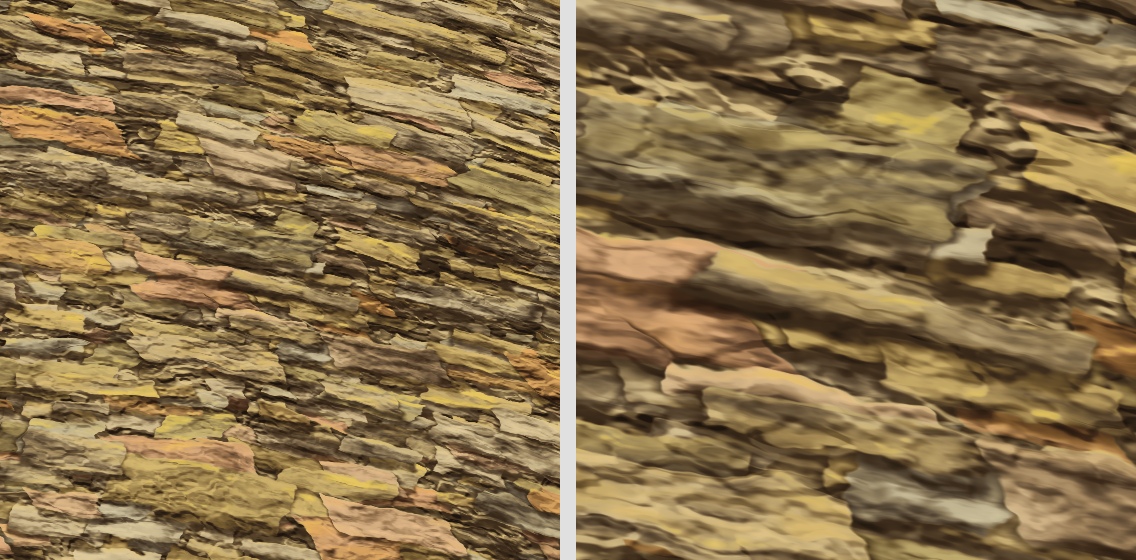
Left, the full canvas; right, a detail of the centre.
Reproduce this texture procedurally as a WebGL 2 fragment shader.

```glsl
#version 300 es
precision highp float;
// Dry-stacked wall of tilted, weathered slate slabs with dark rubble gaps.
uniform vec2 u_resolution;
out vec4 fragColor;

const int LAYERS = 5;
const vec2 CELL = vec2(0.23, 0.080);      // spacing of slabs at scale 1
const vec2 HALF_MIN = vec2(0.050, 0.014); // smallest slab half size
const vec2 HALF_MAX = vec2(0.135, 0.042); // largest slab half size
const float EDGE = 0.0018;                // softness of outlines
const float SHADOW_DROP = 0.009;
const float SHADOW_REACH = 0.010;
const float LEDGE_DROP = 0.0055;          // thickness of lit and dark ledge lines
const float EXPOSURE = 0.13;
const float BROAD = 0.42;                 // strength of large light and dark areas
const float GRAIN = 0.14;

const vec3 DARK = vec3(0.25, 0.18, 0.11);
const vec3 EARTH = vec3(0.38, 0.31, 0.22);
const vec3 STONE = vec3(0.60, 0.51, 0.36);
const vec3 PALE = vec3(0.79, 0.71, 0.54);
const vec3 MOSS = vec3(0.45, 0.35, 0.18);
const vec3 CLAY = vec3(0.61, 0.50, 0.29);
const vec3 OCHRE = vec3(0.76, 0.65, 0.39);
const vec3 LICHEN = vec3(0.86, 0.74, 0.28);
const vec3 RUST_TINT = vec3(1.05, 0.91, 0.87);
const vec3 SLATE_TINT = vec3(0.94, 0.98, 1.04);

vec3 hash3(vec2 p) {
  vec3 a = fract(p.xyx * vec3(0.1031, 0.1030, 0.0973));
  a += dot(a, a.yxz + 33.33);
  return fract((a.xxy + a.yzz) * a.zyx);
}

float noise(vec2 p) {
  vec2 i = floor(p), f = fract(p);
  f = f * f * (3.0 - 2.0 * f);
  float low = mix(hash3(i).x, hash3(i + vec2(1, 0)).x, f.x);
  float high = mix(hash3(i + vec2(0, 1)).x, hash3(i + vec2(1, 1)).x, f.x);
  return mix(low, high, f.y);
}

float fbm(vec2 p) {
  float sum = 0.0, amp = 0.53;
  for (int i = 0; i < 4; i++) {
    sum += amp * noise(p);
    p = mat2(1.96, 0.3, -0.3, 1.96) * p + 17.3;
    amp *= 0.5;
  }
  return sum;
}

// Thin lines along the middle level of a noise field
float vein(vec2 p, float width) {
  return 1.0 - smoothstep(0.0, width, abs(noise(p) - 0.5));
}

// Height broken into flat steps
float terrace(vec2 p) {
  float level = 6.0 * fbm(p * vec2(15.0, 33.0));
  return floor(level) + smoothstep(0.3, 0.7, fract(level));
}

float box(vec2 p, vec2 halfSize) {
  vec2 d = abs(p) - halfSize + 0.004;
  return length(max(d, 0.0)) + min(max(d.x, d.y), 0.0) - 0.004;
}

// Bedding coordinates: steeper to the right, thinner courses to the top
vec2 bedding(vec2 uv) {
  float v = uv.y + uv.x * (0.07 + 0.10 * uv.x + 0.08 * uv.y);
  v += 0.3 * v * v + 0.022 * (noise(uv * 5.0) - 0.5);
  return vec2(uv.x, v);
}

vec3 ramp(float t, vec3 a, vec3 b, vec3 c, vec3 d) {
  t = clamp(t, 0.0, 1.0) * 3.0;
  vec3 lower = mix(a, b, clamp(t, 0.0, 1.0));
  return mix(mix(lower, c, clamp(t - 1.0, 0.0, 1.0)), d, clamp(t - 2.0, 0.0, 1.0));
}

// One slab: x tone, y ochre share, z rust (+) or slate (-), w roughness
vec4 slabSurface(vec2 p, vec2 halfSize, vec3 rnd) {
  vec2 offset = rnd.xy * 83.0;
  float streak = fbm(p * vec2(12.0, 75.0) + offset) - 0.5;
  float rise = p.y / halfSize.y;
  float lip = smoothstep(0.55, 0.85, rise + streak);
  float tone = mix(0.34, 0.96, rnd.z) + 1.2 * streak;
  tone += 0.26 * lip - 0.36 * (1.0 - smoothstep(-0.95, -0.5, rise + streak));
  float broken = smoothstep(0.4, 0.6, noise(p * vec2(24.0, 50.0) + offset));
  tone -= 0.42 * broken * vein(p * vec2(9.0, 55.0) + offset.yx, 0.13);
  float ochre = smoothstep(0.3, 0.85, rnd.x + 0.8 * streak) + 0.3 * lip;
  return vec4(tone, ochre, (rnd.y - 0.5) * 2.0, mix(0.1, 0.5, rnd.x * rnd.y));
}

void main() {
  vec2 uv = gl_FragCoord.xy / u_resolution;
  vec2 q = bedding(uv);

  // Rubble behind the slabs
  float rubble = fbm(q * vec2(20.0, 52.0));
  float crust = vein(q * vec2(20.0, 38.0) + 2.0 * rubble, 0.12);
  vec4 surface = vec4(1.5 * rubble - 0.55 + 0.4 * crust, 0.35, noise(q * 9.0) - 0.5, 0.6);

  // Slabs, small ones first, each above its own shadow
  for (int layer = 0; layer < LAYERS; layer++) {
    float depth = float(layer) / float(LAYERS - 1);
    float scale = mix(0.48, 1.25, depth);
    vec2 seed = vec2(layer * 31, layer * 57);
    vec2 warp = vec2(fbm(q * vec2(18.0, 34.0) + seed), fbm(q * vec2(22.0, 45.0) - seed)) - 0.5;
    vec2 ragged = q + warp * vec2(0.036, 0.026);
    vec2 grid = ragged / (CELL * scale);
    for (int j = -1; j <= 1; j++)
    for (int i = -1; i <= 1; i++) {
      vec2 id = floor(grid) + vec2(i, j);
      vec3 place = hash3(id + seed + 11.0);
      if (place.z > mix(0.85, 0.42, depth)) continue;
      vec3 look = hash3(id + seed + 140.0);
      vec3 form = hash3(id + seed + 271.0);
      vec2 p = ragged - (id + 0.5 + 0.6 * (place.xy - 0.5)) * CELL * scale;
      p.y += p.x * 0.2 * (form.z - 0.5);
      p.x += p.y * 1.4 * (look.y - 0.5);
      vec2 halfSize = mix(HALF_MIN, HALF_MAX, form.xy) * scale;
      float shade = 1.0 - smoothstep(-0.002, SHADOW_REACH, box(p + vec2(0.0, SHADOW_DROP), halfSize));
      surface.x = mix(surface.x, min(surface.x, -0.1), 0.8 * shade);
      float cover = 1.0 - smoothstep(-EDGE, EDGE, box(p, halfSize));
      if (cover > 0.0) surface = mix(surface, slabSurface(p, halfSize, look), cover);
    }
  }

  // Ledges lit from above, with dark undersides, and weathering
  float ledge = terrace(q) - terrace(q + vec2(-0.002, LEDGE_DROP));
  float patchy = smoothstep(0.3, 0.65, noise(q * vec2(7.0, 12.0) + 31.0));
  float tone = surface.x + EXPOSURE + clamp(ledge, -1.0, 1.0) * (surface.w + 0.25 * patchy);
  tone += 0.55 * (fbm(q * vec2(28.0, 85.0) + 9.0) - 0.5);
  tone += BROAD * (noise(q * vec2(4.5, 8.0) + 70.0) - 0.5);
  tone += GRAIN * (noise(uv * 140.0) - 0.5) + 0.2 * crust * patchy;

  // Colour from tone and mineral
  vec3 drab = ramp(tone, DARK, EARTH, STONE, PALE);
  vec3 gold = ramp(tone, DARK, MOSS, CLAY, OCHRE);
  float ochre = clamp(surface.y, 0.0, 1.0);
  vec3 color = mix(drab, gold, ochre);
  color *= mix(vec3(1.0), RUST_TINT, smoothstep(0.45, 0.95, surface.z));
  color *= mix(vec3(1.0), SLATE_TINT, smoothstep(0.3, 0.9, -surface.z));
  float lichen = smoothstep(0.6, 0.72, noise(q * vec2(15.0, 45.0) + 50.0)) * smoothstep(0.85, 1.15, tone);
  color = mix(color, LICHEN, 0.5 * lichen * ochre);
  color *= 1.0 + 0.9 * clamp(tone, -0.6, 0.0) + 0.22 * clamp(tone - 1.0, 0.0, 0.5);
  fragColor = vec4(color, 1.0);
}
```
